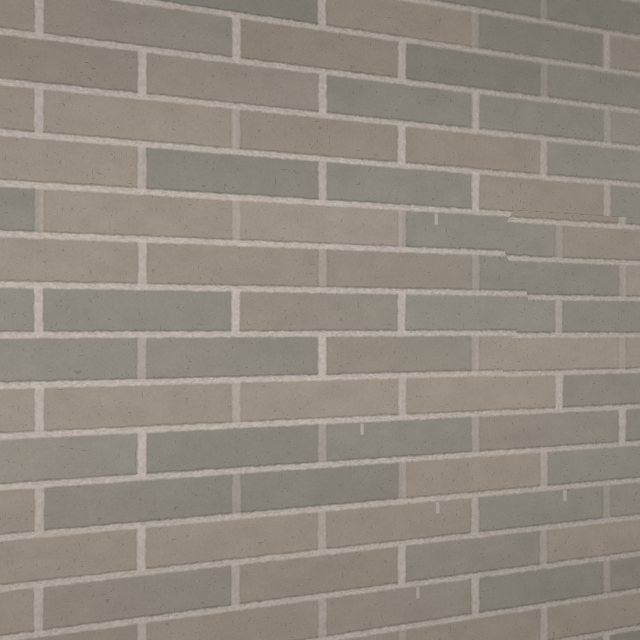
A WebGL 1 fragment shader for this texture:

```glsl
precision highp float;
// Long taupe bricks in running bond with pale mortar, receding to the right.
uniform vec2 u_resolution;

#define ROW_HEIGHT 0.0792    // course height at the left edge
#define BRICK_LENGTH 0.348   // brick length at the left edge
#define RECESSION 0.273      // loss of scale from left to right
#define HORIZON 0.534        // level course, measured from the top
#define BED_HALF 0.0052      // half width of horizontal joints
#define HEAD_HALF 0.0073     // half width of vertical joints
#define SLIP_EDGE 0.805      // where the middle courses are displaced
#define WARM_BRICK vec3(0.600, 0.558, 0.512)
#define GREY_BRICK vec3(0.545, 0.530, 0.492)
#define MORTAR vec3(0.735, 0.697, 0.662)

float hash(vec2 p) {
  vec3 q = fract(vec3(p.xyx) * 0.1031);
  q += dot(q, q.yzx + 33.33);
  return fract((q.x + q.y) * q.z);
}

float noise(vec2 p) {
  vec2 i = floor(p);
  vec2 f = fract(p);
  f = f * f * (3.0 - 2.0 * f);
  return mix(mix(hash(i), hash(i + vec2(1.0, 0.0)), f.x),
             mix(hash(i + vec2(0.0, 1.0)), hash(i + vec2(1.0)), f.x), f.y);
}

float fbm(vec2 p) {
  float sum = 0.0;
  float gain = 0.5;
  for (int i = 0; i < 4; i++) {
    sum += gain * noise(p);
    p = p * 2.03 + 17.1;
    gain *= 0.5;
  }
  return sum;
}

void main() {
  vec2 p = gl_FragCoord.xy / u_resolution;
  p.y = 1.0 - p.y;
  float pixel = 1.0 / min(u_resolution.x, u_resolution.y);

  // Perspective: scale falls linearly across the canvas
  float depth = 1.0 - RECESSION * p.x;
  float course = ROW_HEIGHT * depth;
  float v = (p.y - HORIZON + 0.007 * p.x) / course + 0.13;

  // Displaced courses at the right
  float slipped = step(SLIP_EDGE, p.x + 0.02 * sin(v * 2.0))
                * step(-3.1, v) * step(v, 3.0);
  v -= slipped * 0.009 * clamp((2.2 - v) / 5.2, 0.0, 1.0) / course;
  float row = floor(v);
  float x = p.x - 0.024 * slipped;

  // Running bond
  float u = (x / (1.0 - RECESSION * x) - 0.062) / BRICK_LENGTH;
  u += 0.5 * (1.0 - mod(row, 2.0)) + 0.006 * (hash(vec2(row + 40.0, 3.0)) - 0.5);
  vec2 id = vec2(floor(u), row) + 40.0;
  vec2 cell = vec2(fract(u), fract(v));

  // Distances to the joint centres, in canvas units
  vec2 size = vec2(BRICK_LENGTH * depth * depth, course);
  vec2 gap = min(cell, 1.0 - cell) * size;
  vec2 surface = vec2(u * 4.4, v);
  float wobble = (fbm(surface * 9.0) - 0.47) * 0.0032;
  float bed = gap.y - BED_HALF * depth + wobble;
  float head = gap.x - HEAD_HALF * depth + wobble;
  float haze = smoothstep(0.5, 1.0, p.x) * smoothstep(0.4, 0.05, p.y);
  float soft = pixel + 0.0008 + 0.0018 * haze;
  float bedMask = 1.0 - smoothstep(-soft, soft, bed);
  float headMask = 1.0 - smoothstep(-soft, soft, head);

  // Brick faces: individual tint, clouding and fine grain
  float tint = hash(id);
  float greyness = smoothstep(0.45, 1.0, tint + 0.38 * p.x - 0.35 * p.y + 0.08);
  vec3 brick = mix(WARM_BRICK, GREY_BRICK, greyness);
  brick *= 0.975 + 0.05 * hash(id + 7.3);
  brick *= 1.0 + 0.07 * (fbm(surface * vec2(2.0, 3.0)) - 0.47);
  float grain = noise(surface * 30.0) - 0.5;
  brick *= 1.0 + 0.035 * grain;
  float pits = smoothstep(0.88, 0.97, noise(surface * 19.0 + 5.0));
  brick *= 1.0 - 0.10 * pits;

  // Occasional pale drip on a brick face
  float drip = step(0.91, hash(id + 21.7));
  vec2 fleck = abs(cell - vec2(0.2 + 0.6 * hash(id + 9.1), 0.23)) * size;
  drip *= 1.0 - smoothstep(0.0, 0.0015 + pixel, max(fleck.x - 0.001, fleck.y - 0.007));
  brick = mix(brick, MORTAR, 0.7 * drip);

  // Shadow below each brick and faint shade beside its ends
  float underside = step(0.5, cell.y) * (1.0 - smoothstep(0.0, 0.0045, bed));
  brick *= 1.0 - 0.17 * underside * (0.6 + 0.8 * noise(surface * 12.0));
  brick *= 1.0 - 0.05 * (1.0 - smoothstep(0.0, 0.004, head));

  // Mortar: gritty, with some vertical joints stained
  float grit = fbm(surface * 16.0 + 31.0) - 0.47;
  vec3 mortar = MORTAR * (1.0 + 0.16 * grit);
  mortar *= 1.0 - 0.06 * smoothstep(0.5, 1.0, p.x);
  vec2 jointId = vec2(floor(u + 0.5), row) + 60.0;
  float headTone = mix(0.45, 0.95, smoothstep(0.0, 0.7, hash(jointId)));
  vec3 color = mix(brick, mortar, headMask * headTone);
  color = mix(color, mortar, bedMask * (0.9 + 0.2 * grit));

  // Broad light: brightest at left of centre, dim at top and bottom
  float light = 1.015 - 0.10 * smoothstep(0.35, 0.0, p.y)
              - 0.09 * smoothstep(0.6, 1.0, p.y) - 0.05 * p.x * p.x;
  gl_FragColor = vec4(clamp(color * light, 0.0, 1.0), 1.0);
}
```
